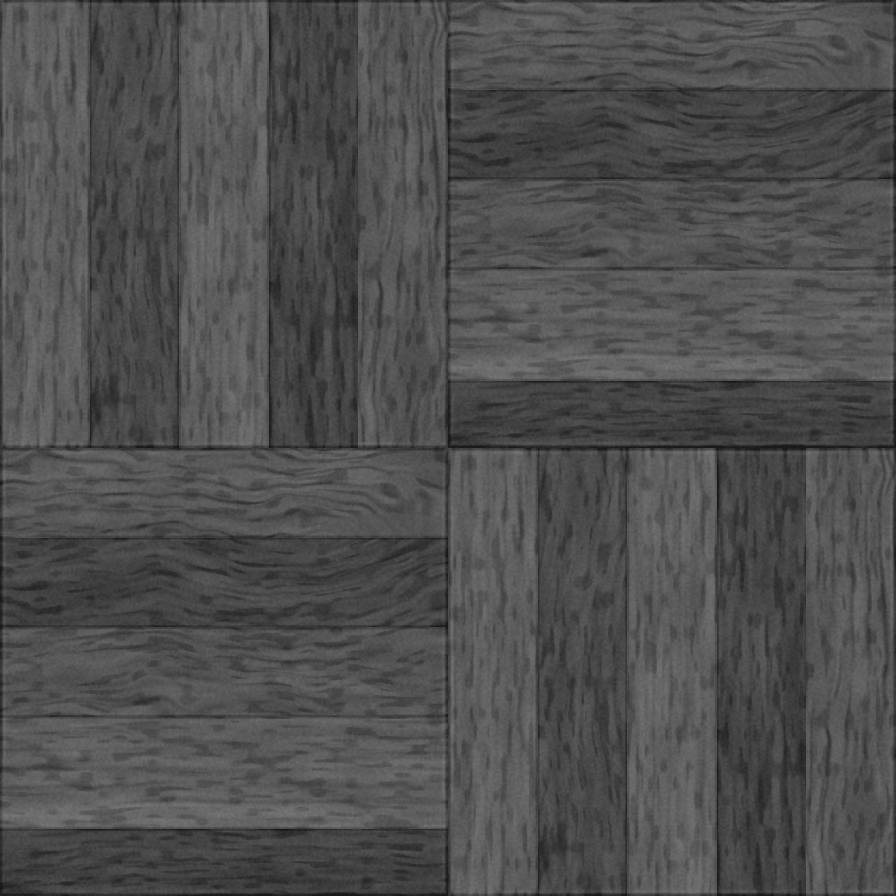
Write a WebGL 2 fragment shader that draws this texture.

```glsl
#version 300 es
precision highp float;
// Charcoal parquet: a two by two checker of blocks, each made of five slats,
// upright in one diagonal pair and lying flat in the other. Every slat has its
// own tone, and its grain is stretched noise bent by a slow warp.

uniform vec2 u_resolution;
out vec4 fragColor;

float hash(vec2 p) {
  vec3 q = fract(p.xyx * vec3(0.1031, 0.1030, 0.0973));
  q += dot(q, q.yzx + 33.33);
  return fract((q.x + q.y) * q.z);
}

float noise(vec2 p) {
  vec2 i = floor(p), f = fract(p);
  f = f * f * (3.0 - 2.0 * f);
  return mix(mix(hash(i), hash(i + vec2(1, 0)), f.x),
             mix(hash(i + vec2(0, 1)), hash(i + vec2(1, 1)), f.x), f.y);
}

float fbm(vec2 p) {
  float sum = 0.0, gain = 0.5;
  for (int i = 0; i < 4; i++) {
    sum += gain * noise(p);
    p = p * 2.03 + 17.0;
    gain *= 0.5;
  }
  return sum;
}

// Soft dark line of the given half width around zero distance.
float seam(float d, float halfWidth) {
  return 1.0 - smoothstep(halfWidth * 0.4, halfWidth * 1.6, abs(d));
}

// Grey of one block; along follows the slats, across runs over all five.
float block(float along, float across, bool upright) {
  float slatTone[10] = float[](0.355, 0.282, 0.365, 0.262, 0.328,
                               0.328, 0.262, 0.322, 0.350, 0.250);
  float slatBend[10] = float[](0.03, 0.10, 0.03, 0.03, 0.10,
                               0.20, 0.15, 0.16, 0.04, 0.08);

  // The last flat slat is narrower than the others.
  float lastEdge = upright ? 0.8 : 0.85;
  int slat = across > lastEdge ? 4 : min(int(across * 5.0), 3);
  int kind = slat + (upright ? 0 : 5);
  float seed = float(kind) * 19.7 + 5.0;
  float t = across * 5.0 - float(slat);

  // Warp of the fibres, with a swirl at the right end of the flat blocks.
  float wobble = fbm(vec2(along * 2.6, across * 4.0) + seed) - 0.47;
  float grain = across + slatBend[kind] * wobble;
  if (!upright) {
    vec2 swirl = vec2((along - 1.03) * 5.0, (across - 0.25) * 6.0);
    grain += 0.13 * exp(-dot(swirl, swirl)) * sign(across - 0.2);
  }

  // Fibres, open pores and fine tooth.
  float fibre = noise(vec2(along * 13.0, grain * 95.0) + seed);
  float streak = noise(vec2(along * 5.0, grain * 38.0) + seed * 2.0);
  float pore = smoothstep(0.52, 0.85, noise(vec2(along * 27.0, grain * 105.0) + seed * 3.0));
  float tooth = noise(vec2(along, across) * 210.0 + seed);
  float cloud = fbm(vec2(along * 5.0, across * 11.0) + seed * 4.0);
  float tone = slatTone[kind];
  tone += 0.062 * (fibre - 0.5) + 0.055 * (streak - 0.5) - 0.068 * (pore - 0.2);
  tone += 0.045 * (tooth - 0.5) + 0.07 * (cloud - 0.47);

  // Growth rings: pointed arches on one upright slat, long waves elsewhere.
  float ringField = grain * 27.0;
  if (kind == 1) {
    float lean = t - 0.62 + 0.25 * sin(along * 5.0);
    ringField = along * 3.2 + 5.0 * abs(lean) + 2.2 * wobble;
  }
  float ring = pow(0.5 + 0.5 * sin(6.2832 * ringField), 6.0);
  float ringDepth = kind == 4 || kind == 5 || kind == 7 ? 0.075 : 0.045;
  tone -= ringDepth * (ring * smoothstep(0.3, 0.6, cloud) - 0.12);

  if (!upright) {
    // Pale sapwood strip and a smooth lens shaped patch.
    float strip = smoothstep(0.788, 0.798, across) * (1.0 - smoothstep(0.845, 0.852, across));
    tone += 0.04 * strip;
    float lens = length(vec2((along - 0.87) * 5.5, (across - 0.172) * 32.0)) + wobble;
    tone = mix(tone, 0.33 + 0.035 * (tooth - 0.5),
               0.7 * (1.0 - smoothstep(0.8, 1.0, lens)) * step(across, 0.2));
  }

  // Joints between slats, uneven in depth.
  float wear = 0.45 + 0.75 * noise(vec2(along * 9.0, seed));
  for (int i = 1; i < 5; i++) {
    float edge = i == 4 ? lastEdge : float(i) * 0.2;
    float depth = upright && i == 4 ? 0.03 : 0.095;
    tone -= depth * wear * seam(across - edge, 0.0042);
  }
  return tone;
}

void main() {
  vec2 uv = gl_FragCoord.xy / u_resolution;
  vec2 cell = floor(uv * 2.0);
  vec2 p = fract(uv * 2.0);
  bool upright = mod(cell.x + cell.y, 2.0) > 0.5;
  float tone = upright ? block(p.y, p.x, true) : block(p.x, 1.0 - p.y, false);

  // Dark gaps round each block, with a thin worn highlight just inside.
  vec2 border = min(p, 1.0 - p);
  float gap = min(border.x, border.y);
  float wear = noise(uv * 24.0 + 8.0);
  tone += 0.05 * wear * seam(gap - 0.011, 0.003);
  tone -= (0.09 + 0.06 * wear) * seam(gap, 0.005);

  fragColor = vec4(vec3(clamp(tone, 0.1, 0.5)), 1.0);
}
```
